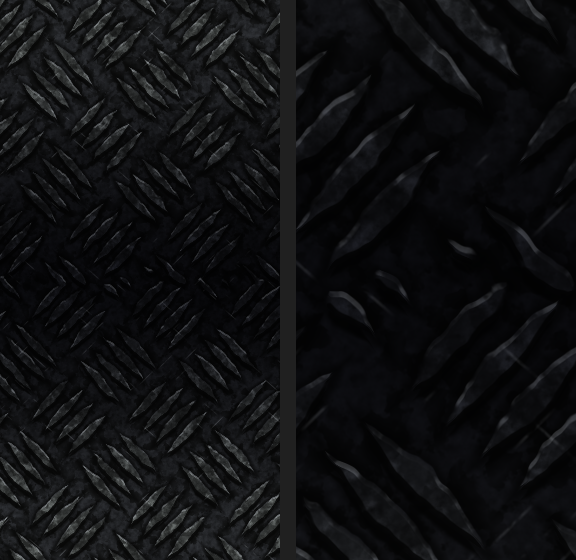
Left, the full canvas; right, a detail of the centre.
Write a Shadertoy shader that draws this texture.

```glsl
const vec2 PITCH = vec2(0.352, 0.370);
const float BAR_COUNT = 4.0;
const float BAR_GAP = 0.059;
const vec3 PLATE = vec3(0.086, 0.090, 0.097);
const vec3 BAR_FACE = vec3(0.122, 0.128, 0.126);
const vec3 GRIME = vec3(0.026, 0.027, 0.025);
const vec3 WORN_EDGE = vec3(0.40, 0.41, 0.42);

float hash(vec2 p) {
    vec3 q = fract(vec3(p.xyx) * 0.1031);
    q += dot(q, q.yzx + 33.33);
    return fract((q.x + q.y) * q.z);
}

float noise(vec2 p) {
    vec2 i = floor(p), f = fract(p);
    f = f * f * (3.0 - 2.0 * f);
    float low = mix(hash(i), hash(i + vec2(1, 0)), f.x);
    float high = mix(hash(i + vec2(0, 1)), hash(i + vec2(1, 1)), f.x);
    return mix(low, high, f.y);
}

float fbm(vec2 p) {
    float sum = 0.0, weight = 0.5;
    for (int i = 0; i < 4; i++) {
        sum += weight * noise(p);
        p = mat2(1.6, 1.2, -1.2, 1.6) * p + 7.3;
        weight *= 0.5;
    }
    return sum;
}

// Pointed bar along x, positive inside
float lens(vec2 p, float halfLength, float halfWidth) {
    float t = p.x / halfLength;
    return halfWidth * (1.0 - t * t) - abs(p.y);
}

// One group of parallel bars around the centre of its cell
float barGroup(vec2 p, vec2 id, float lean) {
    vec2 along = normalize(vec2(0.68 * lean, 0.73));
    vec2 q = vec2(dot(p, along), dot(p, vec2(along.y, -along.x)));
    float inside = -0.05;
    for (float i = 0.0; i < BAR_COUNT; i++) {
        float seed = hash(id * 3.7 + vec2(i * 5.1, lean * 9.0 + 40.0));
        vec2 center = vec2((seed - 0.5) * 0.018, (i - 0.5 * (BAR_COUNT - 1.0)) * BAR_GAP);
        inside = max(inside, lens(q - center, 0.093 + 0.016 * seed, 0.017));
    }
    return inside;
}

// Two interleaved lattices with opposite lean
float tread(vec2 p, vec2 origin) {
    float inside = -0.05;
    for (int k = 0; k < 2; k++) {
        vec2 cell = (p - origin) / PITCH + 0.5 * float(k);
        vec2 id = floor(cell + 0.5);
        inside = max(inside, barGroup((cell - id) * PITCH, id + origin * 10.0, 1.0 - 2.0 * float(k)));
    }
    return inside;
}

// Upper and lower sheets meet in a ragged seam
float surface(vec2 p) {
    p += 0.008 * (vec2(noise(p * 24.0), noise(p * 24.0 + 31.0)) - 0.5);
    p += 0.004 * (vec2(noise(p * 75.0), noise(p * 75.0 + 11.0)) - 0.5);
    float seam = smoothstep(0.97, 1.03, p.y + 0.08 * (noise(p * 14.0) - 0.5));
    return mix(tread(p, vec2(0.247, 0.51)), tread(p, vec2(0.378, 1.518)), seam);
}

float relief(float inside) {
    return smoothstep(-0.002, 0.006, inside);
}

// Sparse short scratches, turned by angle
float scratches(vec2 p, float angle) {
    float c = cos(angle), s = sin(angle);
    vec2 q = mat2(c, s, -s, c) * p * vec2(11.0, 28.0);
    vec2 id = floor(q), f = fract(q) - 0.5;
    float seed = hash(id + angle * 17.0);
    float line = smoothstep(0.10, 0.0, abs(f.y - 0.3 * (seed - 0.5) - 0.2 * f.x));
    return line * smoothstep(0.45, 0.1, abs(f.x)) * step(0.88, seed);
}

void mainImage(out vec4 fragColor, in vec2 fragCoord) {
    vec2 p = fragCoord / iResolution.xy * vec2(1.0, 2.0);
    vec2 light = normalize(vec2(0.08, 1.0));
    float e = 0.003;

    // Relief: lit upper rims, shaded lower rims, grimy outline
    float inside = surface(p);
    float h = relief(inside);
    float slope = relief(surface(p - light * e)) - relief(surface(p + light * e));
    float rim = smoothstep(0.15, 0.6, slope);
    float shade = smoothstep(0.05, 0.5, -slope);
    float shadow = clamp(relief(surface(p + light * 0.015)) - h, 0.0, 1.0);
    float skirt = smoothstep(-0.018, -0.002, inside) * (1.0 - h);

    // Grain, dirt and rubbed metal
    float blotch = fbm(p * 9.0);
    float grain = fbm(p * 95.0);
    float rubbed = smoothstep(0.38, 0.62, fbm(p * 36.0 + 5.0));
    float dirt = smoothstep(0.44, 0.56, fbm(p * 42.0 + 19.0));
    float nearBars = smoothstep(-0.045, -0.008, inside);

    vec3 color = mix(PLATE, BAR_FACE, h);
    color *= 0.25 + 0.75 * blotch + 0.95 * grain;
    color += BAR_FACE * h * rubbed * (1.6 * grain - 0.15);
    color = mix(color, GRIME, dirt * mix(0.12, 0.75, nearBars) * (1.0 - 0.55 * h));
    color = mix(color, GRIME * 0.7, max(max(0.9 * shadow, 0.85 * shade), 0.65 * skirt * (1.0 - rim)));

    // Light falls off toward the middle
    float glow = smoothstep(0.0, 0.95, abs(p.y - 1.0));
    color *= mix(vec3(0.36, 0.36, 0.45), vec3(1.45), glow);
    color += WORN_EDGE * rim * (0.12 + 0.75 * rubbed) * mix(0.42, 0.62, glow);
    float marks = scratches(p, 0.8) + scratches(p + 3.0, -0.7);
    color += WORN_EDGE * marks * rubbed * mix(0.22, 0.40, glow);
    fragColor = vec4(color, 1.0);
}
```
